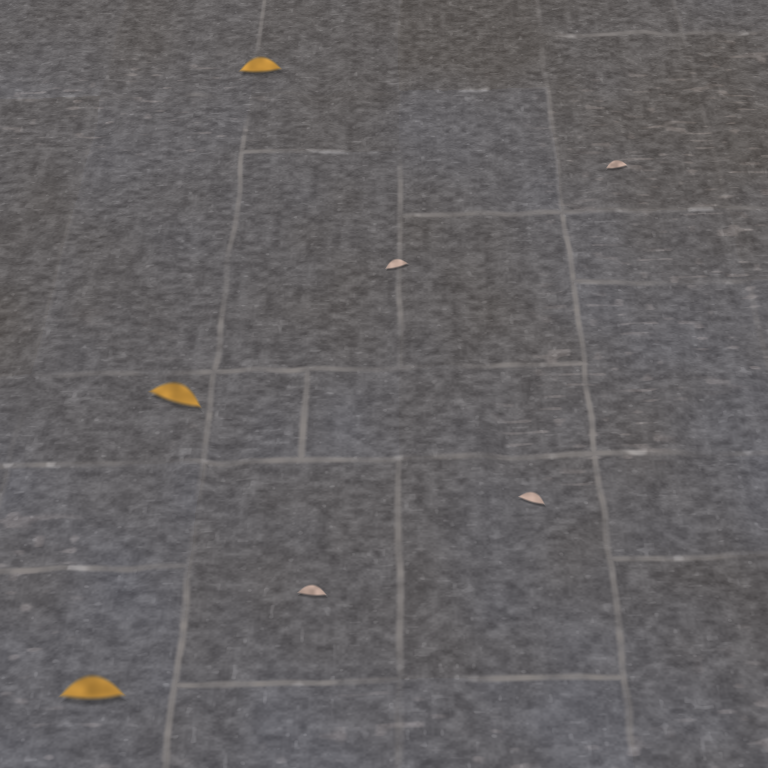
A Shadertoy shader for this texture:

```glsl
// Worn grey stone paving seen in perspective, with pale joints and a few fallen leaves.
// Canvas points are projected to ground columns and depth; slabs, joints and
// mottled grain are built there from bit masks and value noise.

const float SLAB_DEPTH = 0.25;   // depth of the smallest course
const float NEAR_DEPTH = 3.42;   // depth of the first joint
const float TAPER = 0.129;       // loss of column width up the canvas

float hash(vec2 p) {
    return fract(sin(dot(p, vec2(127.1, 311.7))) * 43758.5453);
}

float noise(vec2 p) {
    vec2 i = floor(p), f = fract(p);
    f = f * f * (3.0 - 2.0 * f);
    return mix(mix(hash(i), hash(i + vec2(1, 0)), f.x),
               mix(hash(i + vec2(0, 1)), hash(i + vec2(1, 1)), f.x), f.y);
}

float fbm(vec2 p) {
    return 0.5 * noise(p) + 0.3 * noise(p * 2.03 + 7.1) + 0.2 * noise(p * 4.1 + 3.7);
}

float columnWidth(float y) {
    return 0.307 - TAPER * y;
}

// Each bit marks a course line that carries a joint in this column
int courseMask(float column) {
    if (column < -1.5) return 142;
    if (column < -0.5) return 205;
    if (column < 0.5) return 173;
    return 310;
}

float hasJoint(int mask, float line) {
    if (line < 0.0) return 0.0;
    return float((mask >> int(line)) & 1);
}

// Counts the joints below a course, which numbers the slab
float slabIndex(int mask, float course) {
    float count = 0.0;
    for (int i = 0; i < 10; i++)
        count += hasJoint(mask, float(i)) * step(float(i), course);
    return count;
}

float softLine(float dist, float halfWidth) {
    return 1.0 - smoothstep(halfWidth * 0.25, halfWidth * 1.5, dist);
}

// Pointed, slightly bent blade of unit half-length
float leafMask(vec2 q, float angle, float bend) {
    float c = cos(angle), s = sin(angle);
    q = mat2(c, -s, s, c) * q;
    q.y += bend * (q.x * q.x - 0.4);
    float edge = abs(q.y) - 0.36 * (1.0 - q.x * q.x);
    return 1.0 - smoothstep(-0.12, 0.10, edge);
}

vec3 addLeaves(vec3 color, vec2 uv) {
    const vec3 AMBER = vec3(0.76, 0.56, 0.24);
    const vec3 PALE_PINK = vec3(0.74, 0.64, 0.59);
    for (int i = 0; i < 7; i++) {
        float n = float(i);
        float seed = hash(vec2(n, 4.3));
        vec2 center = vec2(0.12 + 0.75 * fract(n * 0.382), 0.10 + 0.135 * n + 0.04 * (seed - 0.5));
        float amber = i % 3 == 0 ? 1.0 : 0.0;
        float size = mix(0.020, 0.042, amber) * columnWidth(center.y) / 0.3;
        vec2 q = (uv - center) / size;
        float angle = 0.6 * (seed - 0.5);
        float shade = 0.85 + 0.3 * noise(q * 2.5 + n * 9.0);
        float shadow = leafMask(q + vec2(-0.06, 0.2), angle, 0.25);
        color *= 1.0 - 0.3 * shadow;
        color = mix(color, mix(PALE_PINK, AMBER, amber) * shade, 0.92 * leafMask(q, angle, 0.25));
    }
    return color;
}

// Stone tint, mottling, pale flecks and horizontal scuffs
vec3 stone(vec2 ground, vec2 uv, float slabTone) {
    const vec3 BROWN = vec3(0.387, 0.370, 0.361);
    const vec3 BLUE = vec3(0.381, 0.379, 0.399);
    float broad = fbm(uv * 5.0 + 11.0);
    float cool = 0.45 * slabTone + 0.9 * (broad - 0.5) + 0.55 * (1.0 - uv.y);
    vec3 color = mix(BROWN, BLUE, clamp(cool, 0.0, 1.0));
    color += 0.022 * (slabTone - 0.5) + 0.05 * (broad - 0.5);
    color += 0.20 * (fbm(ground * 19.0) - 0.5);
    float fleck = smoothstep(0.78, 0.98, noise(ground * 27.0 + 31.0));
    float patches = smoothstep(0.48, 0.68, noise(uv * vec2(4.0, 7.0) + 2.0));
    float scuff = smoothstep(0.70, 0.95, noise(ground * vec2(12.0, 22.0) + 53.0));
    return color + fleck * 0.06 + scuff * patches * vec3(0.09, 0.08, 0.075);
}

void mainImage(out vec4 fragColor, in vec2 fragCoord) {
    const vec3 MORTAR = vec3(0.535, 0.515, 0.505);
    vec2 uv = fragCoord / iResolution.xy;

    // Project to slab columns and courses, with unevenly laid edges
    vec2 wobble = vec2(noise(uv * 24.0), noise(uv * 24.0 + 40.0)) - 0.5;
    vec2 p = uv + 0.006 * wobble;
    p.y -= 0.02 * (p.x - 0.5);
    float width = columnWidth(p.y);
    float depth = 1.0 / width;
    float across = (p.x - 0.52) / width;
    float course = (depth - NEAR_DEPTH) / SLAB_DEPTH;
    vec2 ground = vec2((uv.x - 0.52) / width, 3.0 * depth);

    float column = floor(across);
    int mask = courseMask(column);
    float tone = hash(vec2(column, slabIndex(mask, floor(course))) + 2.7);
    vec3 color = stone(ground, uv, tone);

    // Joints, broken by wear; the narrow course has its own half-slab split
    float halfWidth = 0.0045 * width / 0.25;
    float narrow = step(2.0, course) * step(course, 3.0);
    float side = round(across);
    float upright = softLine(abs(across - side) * width, halfWidth);
    upright *= 1.0 - narrow * step(abs(side), 0.5);
    upright *= abs(side) > 1.5 ? 0.35 : 1.0;
    float split = softLine(abs(across + 0.5) * width, halfWidth) * narrow;
    float line = round(course);
    float level = softLine(abs(course - line) * SLAB_DEPTH * width * width / TAPER, halfWidth * 0.85);
    level *= hasJoint(mask, line);
    float wear = smoothstep(0.22, 0.68, fbm(uv * 9.0 + 70.0));
    float crumbs = 0.55 + 0.6 * noise(ground * 16.0 + 90.0);
    float joint = max(max(upright, split), level) * wear * crumbs;
    color = mix(color, MORTAR, clamp(0.85 * joint, 0.0, 1.0));

    // Bright chips caught in the level joints
    float chip = smoothstep(0.74, 0.9, noise(ground * vec2(9.0, 5.0) + 17.0));
    color += 0.13 * chip * level;

    fragColor = vec4(addLeaves(color, uv), 1.0);
}
```
